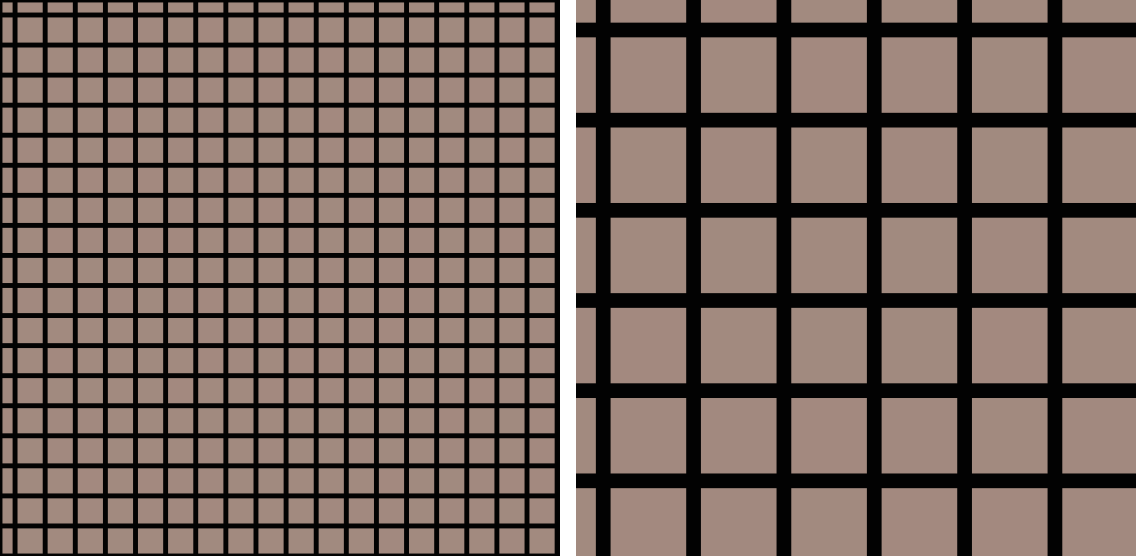
Left: the whole. Right: its middle third, enlarged.
A WebGL 2 fragment shader for this pattern:

```glsl
#version 300 es
precision highp float;
// Square grid of dusty taupe tiles separated by black lines, with a thin black rim.

uniform vec2 u_resolution;
out vec4 fragColor;

const vec2  CELLS       = vec2(18.596, 18.499); // repeats across and down
const vec2  LINE_OFFSET = vec2(0.5, 0.0);       // first line, in cells from lower left
const float LINE_WIDTH  = 0.163;                // in cells
const vec3  TILE_COLOR  = vec3(0.635, 0.540, 0.498);
const vec3  LINE_COLOR  = vec3(0.006, 0.006, 0.006);
const vec3  TINT_SHIFT  = vec3(0.006, -0.006, -0.002); // faint pink to olive drift

float hash(vec2 p) {
    return fract(sin(dot(p, vec2(127.1, 311.7))) * 43758.5453);
}

void main() {
    vec2 cellPos = gl_FragCoord.xy / u_resolution * CELLS;
    vec2 pixel = CELLS / u_resolution;

    // Distance on each axis to the nearest grid line or canvas edge
    vec2 gridPos = cellPos - LINE_OFFSET;
    vec2 gridDist = 0.5 - abs(fract(gridPos) - 0.5);
    vec2 edgeDist = min(cellPos, CELLS - cellPos);
    vec2 lineDist = min(gridDist, edgeDist);

    // Antialiased tile coverage
    vec2 cover = clamp((lineDist - 0.5 * LINE_WIDTH) / pixel + 0.5, 0.0, 1.0);
    float tile = cover.x * cover.y;

    // Slight tint change from tile to tile
    float tint = hash(floor(gridPos)) - 0.5;
    vec3 tileColor = TILE_COLOR + TINT_SHIFT * tint;

    fragColor = vec4(mix(LINE_COLOR, tileColor, tile), 1.0);
}
```
